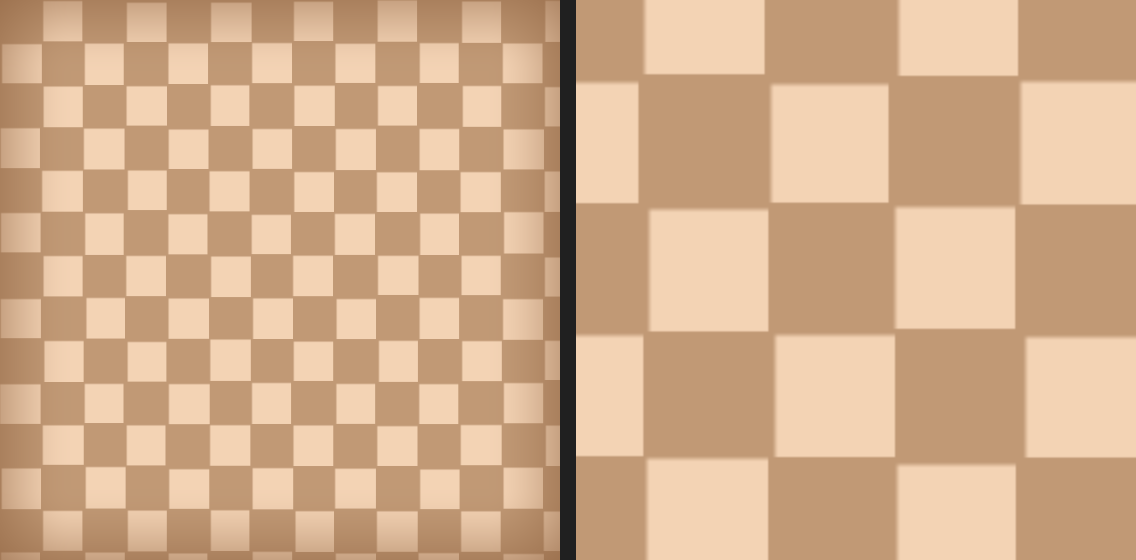
Left, the full canvas; right, a detail of the centre.
This pattern is drawn by a three.js fragment shader. Its source:

```glsl
// Worn two-tone checkerboard: pale tiles, each slightly shifted and resized,
// laid on a tan ground. Their left and top edges are soft, the others crisp.
// A brown shade creeps in from the four borders and deepens in the corners.
#define PITCH vec2(0.0747, 0.0758)
#define TAN_GROUND vec3(0.755, 0.600, 0.460)
#define PALE_TILE vec3(0.953, 0.826, 0.706)
#define BORDER_SHADE vec3(0.545, 0.370, 0.235)
#define SHADE_STRENGTH 0.85
#define SHADE_REACH 0.13
#define INSET 0.0015
#define SHIFT 0.0018
#define RESIZE 0.0011
#define SOFT_EDGE 0.0045
#define CRISP_EDGE 0.0018

varying vec2 vUv;

vec2 hash2(vec2 p) {
  vec3 q = fract(p.xyx * vec3(0.1031, 0.1030, 0.0973));
  q += dot(q, q.yzx + 33.33);
  return fract((q.xx + q.yz) * q.zy);
}

// Coverage of one pale tile; p is measured from the upper left corner.
float paleTile(vec2 p, vec2 cell) {
  vec2 shift = (hash2(cell + 17.0) - 0.5) * 2.0 * SHIFT;
  vec2 trim = (hash2(cell + 71.0) - 0.5) * 2.0 * RESIZE + INSET;
  vec2 start = cell * PITCH + shift + trim;
  vec2 end = (cell + 1.0) * PITCH + shift - trim;
  vec2 rise = smoothstep(start - 0.3 * SOFT_EDGE, start + 0.7 * SOFT_EDGE, p);
  vec2 fall = 1.0 - smoothstep(end - 0.5 * CRISP_EDGE, end + 0.5 * CRISP_EDGE, p);
  return rise.x * rise.y * fall.x * fall.y;
}

// Shade of the borders, joined so that the corners come out darkest.
float borderShade(vec2 uv) {
  vec2 inner = smoothstep(-SHADE_REACH, SHADE_REACH, min(uv, 1.0 - uv));
  return SHADE_STRENGTH * (1.0 - inner.x * inner.y);
}

void main() {
  vec2 p = vec2(vUv.x, 1.0 - vUv.y);
  vec2 home = floor(p / PITCH);

  // Shifted tiles may spill into neighbouring cells.
  float pale = 0.0;
  for (int j = -1; j <= 1; j++) {
    for (int i = -1; i <= 1; i++) {
      vec2 cell = home + vec2(float(i), float(j));
      float odd = mod(cell.x + cell.y, 2.0);
      pale = max(pale, odd * paleTile(p, cell));
    }
  }

  vec3 color = mix(TAN_GROUND, PALE_TILE, pale);
  color = mix(color, BORDER_SHADE, borderShade(vUv));
  gl_FragColor = vec4(color, 1.0);
}
```
